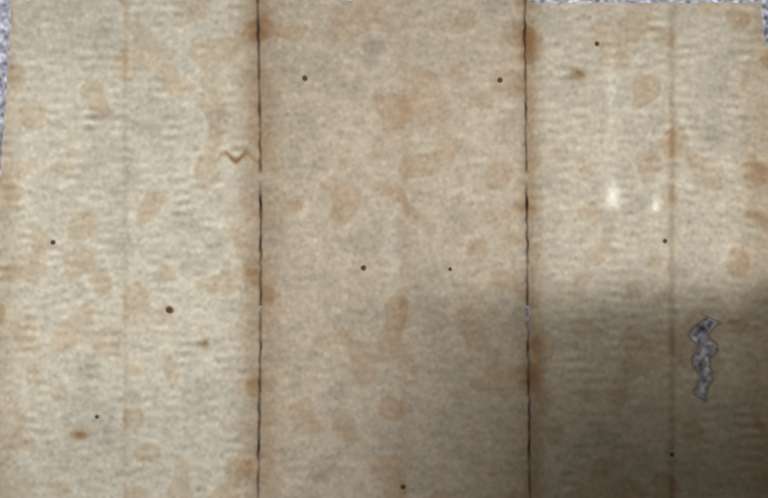
A Shadertoy shader for this texture:

```glsl
// Aged sheet of paper with two vertical folds, lying on speckled grey stone.
// Cellular blob noise gives mottling and fibres, sines give the laid rows;
// folds, stains, a torn hole and a corner shadow are layered on top.
const vec3 PALE_PAPER = vec3(0.785, 0.755, 0.68);
const vec3 TAN_PAPER = vec3(0.735, 0.685, 0.605);
const vec3 STAIN_TINT = vec3(0.70, 0.58, 0.46);
const vec3 SPECK_COLOR = vec3(0.24, 0.17, 0.11);
const vec3 STONE_COLOR = vec3(0.63, 0.63, 0.67);
const vec3 SHADOW_TINT = vec3(0.97, 1.0, 1.05);
const float SHADOW_EDGE = 0.44;
const float LAID_ROWS = 46.0;
const float GRAIN = 0.055;
const float MOTTLE = 0.055;
// Specks: position as fractions of the canvas, radius in heights
const int SPECKS = 11;
const vec3 specks[SPECKS] = vec3[SPECKS](
    vec3(0.22, 0.377, 0.0085), vec3(0.069, 0.513, 0.0045), vec3(0.473, 0.462, 0.0055),
    vec3(0.586, 0.46, 0.0035), vec3(0.866, 0.516, 0.0045), vec3(0.126, 0.163, 0.0045),
    vec3(0.875, 0.087, 0.004), vec3(0.525, 0.022, 0.006), vec3(0.397, 0.843, 0.005),
    vec3(0.651, 0.839, 0.0045), vec3(0.777, 0.912, 0.005));

vec2 hash2(vec2 cell) {
    vec3 h = fract(cell.xyx * vec3(0.1031, 0.1030, 0.0973));
    h += dot(h, h.yzx + 33.33);
    return fract((h.xx + h.yz) * h.zy);
}
// Signed cellular noise: every cell holds one soft light or dark blob
float blobs(vec2 p) {
    vec2 cell = floor(p), f = p - cell;
    float sum = 0.0;
    for (int k = 0; k < 9; k++) {
        vec2 o = vec2(k % 3 - 1, k / 3 - 1);
        vec2 d = o + hash2(cell + o) - f;
        float weight = max(1.0 - dot(d, d), 0.0);
        sum += (hash2(cell + o + 71.0).x * 2.0 - 1.0) * weight * weight;
    }
    return sum;
}
float bell(float d, float width) { return exp(-d * d / (width * width)); }
float spot(vec2 uv, float x, float y, float w, float h) {
    vec2 d = (uv - vec2(x, y)) / vec2(w, h);
    return exp(-dot(d, d));
}
// Winding tear, wide at the top and tapering to a tail
float tearDistance(vec2 uv, float aspect, float rough) {
    float t = (0.36 - uv.y) / 0.163;
    float center = 0.916 + 0.0075 * cos(t * 18.0 - 0.4) * (1.0 - 0.65 * t);
    float halfWidth = 0.021 * sqrt(max(1.0 - t, 0.0)) * smoothstep(-0.02, 0.08, t);
    float side = abs(uv.x - center) * aspect - halfWidth - 0.006 * rough;
    return max(side, max(uv.y - 0.362, 0.197 - uv.y));
}
void mainImage(out vec4 fragColor, in vec2 fragCoord) {
    vec2 uv = fragCoord / iResolution.xy;
    float aspect = iResolution.x / iResolution.y, soft = 1.2 / iResolution.y;
    vec2 p = vec2(uv.x * aspect, uv.y);
    float broad = blobs(p * 7.0 + 3.0), patches = blobs(p * 23.0 + 9.0);
    float fibre = blobs(p * vec2(48.0, 75.0)), grain = blobs(p * 135.0);

    // Panel tones and the two folds
    float dA = uv.x - 0.3355 - 0.004 * sin(uv.y * 3.1416) - 0.0007 * fibre;
    float dB = uv.x - mix(0.69, 0.683, uv.y) - 0.001 * fibre;
    float middle = smoothstep(-0.05, 0.02, dA) * (1.0 - smoothstep(-0.02, 0.04, dB));
    vec3 paper = mix(PALE_PAPER, TAN_PAPER, max(middle, 0.45 * step(0.0, dB)));
    paper *= 1.0 - 0.1 * smoothstep(0.35, 0.0, uv.y) - 0.07 * smoothstep(0.75, 1.0, uv.y);

    // Mottling, fibres and the ghost of laid rows
    float rows = sin(uv.y * LAID_ROWS * 6.2832 + 0.5 * sin(p.x * 9.0));
    float ghost = rows * blobs(p * vec2(38.0, 20.0)) * (1.0 - 0.6 * middle);
    paper *= 1.0 + MOTTLE * (0.6 * broad + patches + 0.7 * fibre) + GRAIN * grain + 0.06 * ghost;

    // Brown stains beside folds, along creases and at the margins
    float stain = 0.45 * bell(dA, 0.026) + 0.5 * bell(dB - 0.006, 0.014);
    stain += 0.28 * bell(uv.x - 0.875, 0.005) + 0.16 * bell(uv.x - 0.163, 0.004);
    stain += 0.14 * bell(uv.x - 0.527, 0.01) + 0.2 * smoothstep(0.1, 0.6, patches + 0.5 * broad);
    stain += 0.3 * (smoothstep(0.035, 0.0, uv.x) + smoothstep(0.94, 1.0, uv.x));
    stain *= 1.0 + 0.5 * patches;
    vec2 curl = uv - vec2(0.0, 0.008 * sin(uv.x * 220.0));
    stain += 0.9 * (spot(curl, 0.306, 0.685, 0.019, 0.007) + spot(uv, 0.104, 0.129, 0.012, 0.01));
    stain += 0.8 * (spot(uv, 0.267, 0.31, 0.006, 0.012) + spot(uv, 0.753, 0.851, 0.011, 0.012));
    paper *= mix(vec3(1.0), STAIN_TINT, clamp(stain, 0.0, 1.2));

    // Faint grey smudge and scuffed highlights
    float smudge = bell(uv.y - 0.757 - 0.012 * sin(uv.x * 90.0), 0.024);
    smudge *= smoothstep(0.06, 0.12, uv.x) * smoothstep(0.33, 0.28, uv.x);
    paper *= 1.0 - 0.1 * smudge * smoothstep(-0.3, 0.4, patches);
    float scuff = spot(uv, 0.798, 0.605, 0.01, 0.03) + 0.8 * spot(uv, 0.853, 0.58, 0.007, 0.022);
    scuff *= 0.6 + smoothstep(-0.2, 0.3, fibre);
    scuff += 0.5 * spot(uv, 0.795, 0.83, 0.007, 0.11) + 0.35 * spot(uv, 0.51, 0.5, 0.01, 0.09);
    paper += vec3(0.13, 0.14, 0.15) * scuff;

    // Dark fold lines and scattered specks
    float crease = 0.42 * (bell(dA, 0.0022) + bell(dB, 0.002));
    paper *= 1.0 - crease * (0.8 + 0.6 * blobs(vec2(3.0, uv.y * 42.0)));
    for (int i = 0; i < SPECKS; i++) {
        float d = length((uv - specks[i].xy) * vec2(aspect, 1.0));
        float r = specks[i].z * (1.0 + 0.4 * fibre);
        paper = mix(paper, SPECK_COLOR, 0.8 - 0.8 * smoothstep(r * 0.35, r + soft, d));
    }

    // Stone shows past the sheet, through the tear and at worn fold points
    float edge = min(uv.x - 0.017 * smoothstep(0.5, 1.0, uv.y) + 0.003,
                     1.002 - 0.012 * smoothstep(0.86, 1.0, uv.y) - uv.x) * aspect;
    edge = min(edge, 1.001 - 0.007 * smoothstep(0.68, 0.7, uv.x) - uv.y);
    float tear = tearDistance(uv, aspect, fibre);
    float bare = 1.0 - smoothstep(-soft, soft, min(edge + 0.002 * fibre, tear));
    float worn = bell(dB, 0.0028) * bell(uv.y - 0.38, 0.08) + bell(dA, 0.0026) * bell(uv.y - 0.4, 0.025);
    worn *= smoothstep(-0.1, 0.25, blobs(vec2(8.0, uv.y * 48.0)));
    vec3 stone = STONE_COLOR * (1.0 + 0.28 * blobs(p * 130.0 + 5.0) + 0.15 * blobs(p * 60.0));
    vec3 color = mix(paper * (1.0 - 0.25 * bell(tear, 0.006)), stone, max(bare, 0.85 * worn));

    // Soft shadow over the lower right
    float drop = 1.0 - smoothstep(SHADOW_EDGE - 0.1, SHADOW_EDGE + 0.05, uv.y + 0.015 * broad);
    float shade = 0.43 * drop + 0.17 * smoothstep(0.4, 0.0, uv.y);
    color *= 1.0 - SHADOW_TINT * shade * smoothstep(0.3, 0.84, uv.x);
    fragColor = vec4(clamp(color, 0.0, 1.0), 1.0);
}
```
